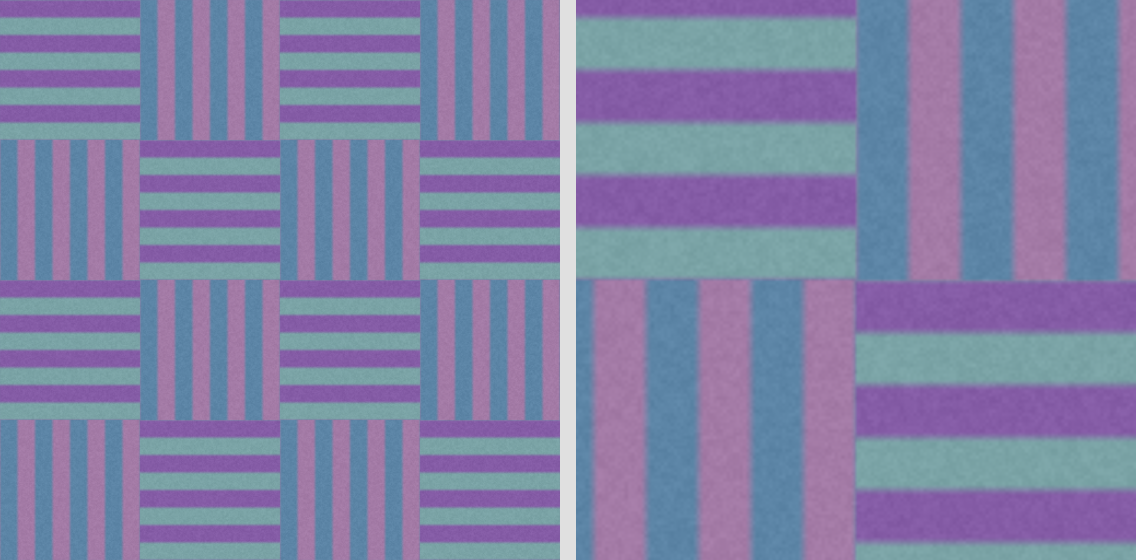
Left, the full canvas; right, a detail of the centre.
A three.js fragment shader for this pattern:

```glsl
// Basket-weave checkerboard: square cells alternate between upright and level
// stripes, each cell holding four colour pairs. Triangle waves give signed
// distances to every border; wrapping value noise adds a fine cloth grain.

varying vec2 vUv;

const float CELLS = 4.0;            // cells across and down (even, so it tiles)
const float STRIPES = 8.0;          // stripes per cell (even)
const float STRIPE_SOFTNESS = 0.12; // half blend width, in stripe widths
const float CELL_SOFTNESS = 0.004;  // half blend width, in cell widths
const float GRAIN_SCALE = 256.0;    // grain lattice points across
const float GRAIN_AMOUNT = 0.055;

const vec3 BLUE = vec3(0.36, 0.52, 0.65);
const vec3 PINK = vec3(0.64, 0.48, 0.65);
const vec3 TEAL = vec3(0.48, 0.64, 0.65);
const vec3 PURPLE = vec3(0.52, 0.36, 0.65);

float hash(vec2 p) {
  return fract(sin(dot(p, vec2(12.9898, 78.233))) * 43758.5453);
}

// Value noise that repeats after `period` lattice steps.
float wrapNoise(vec2 uv, float period) {
  vec2 p = uv * period;
  vec2 i = floor(p);
  vec2 f = fract(p);
  f = f * f * (3.0 - 2.0 * f);
  vec2 a = mod(i, period);
  vec2 b = mod(i + 1.0, period);
  return mix(mix(hash(a), hash(vec2(b.x, a.y)), f.x),
             mix(hash(vec2(a.x, b.y)), hash(b), f.x), f.y);
}

// Triangle wave: zero at integers, positive on (0,1), negative on (1,2).
vec2 signedBand(vec2 t) {
  return abs(mod(t - 0.5, 2.0) - 1.0) - 0.5;
}

void main() {
  // Stripes in both directions
  vec2 band = signedBand(vUv * CELLS * STRIPES);
  vec2 first = smoothstep(-STRIPE_SOFTNESS, STRIPE_SOFTNESS, band);
  vec3 upright = mix(PINK, BLUE, first.x);
  vec3 level = mix(PURPLE, TEAL, first.y);

  // Checkerboard choice of direction
  vec2 side = clamp(signedBand(vUv * CELLS) / CELL_SOFTNESS, -1.0, 1.0);
  vec3 color = mix(level, upright, 0.5 + 0.5 * side.x * side.y);

  // Cloth grain
  float grain = mix(wrapNoise(vUv, GRAIN_SCALE),
                    wrapNoise(vUv, GRAIN_SCALE * 2.0), 0.5);
  color += GRAIN_AMOUNT * (grain - 0.5);

  gl_FragColor = vec4(color, 1.0);
}
```
